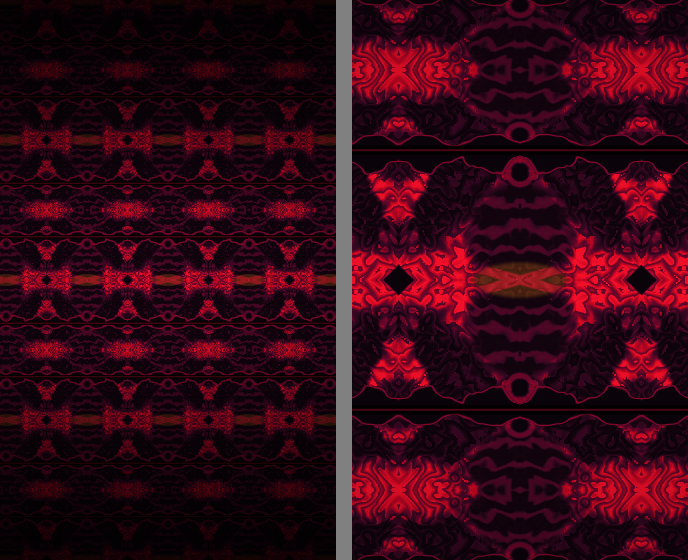
Left, the full canvas; right, a detail of the centre.
A Shadertoy shader for this pattern:

```glsl
// Mirrored crimson mineral ornament in alternating tall and short bands, fading to black above and below.

vec2 hash2(vec2 c) {
    return fract(sin(vec2(dot(c, vec2(127.1, 311.7)), dot(c, vec2(269.5, 183.3)))) * 4375.85);
}

// Cellular noise: distance to the nearest scattered point
float scallops(vec2 p) {
    vec2 cell = floor(p), local = fract(p);
    float nearest = 2.0;
    for (int j = -1; j <= 1; j++)
        for (int i = -1; i <= 1; i++) {
            vec2 o = vec2(i, j);
            nearest = min(nearest, length(o + hash2(cell + o) - local));
        }
    return nearest;
}

// Soft mask of an ellipse
float blob(vec2 p, vec2 centre, vec2 radius, float blur) {
    return 1.0 - smoothstep(1.0 - blur, 1.0 + blur, length((p - centre) / radius));
}

// Black, plum, crimson and scarlet ramp
vec3 ember(float heat) {
    vec3 c = mix(vec3(0.045, 0.012, 0.04), vec3(0.21, 0.03, 0.13), smoothstep(0.0, 0.32, heat));
    c = mix(c, vec3(0.42, 0.025, 0.16), smoothstep(0.28, 0.55, heat));
    c = mix(c, vec3(0.76, 0.02, 0.13), smoothstep(0.5, 0.76, heat));
    return mix(c, vec3(0.95, 0.06, 0.16), smoothstep(0.75, 1.05, heat));
}

void mainImage(out vec4 fragColor, in vec2 fragCoord) {
    vec2 p = (fragCoord - 0.5 * iResolution.xy) / iResolution.y;
    float pixel = 1.0 / iResolution.y;

    // Mirror-folded tile: a runs across, b runs from band centre to band edge
    float a = 2.0 * abs(fract(p.x / 0.1445 + 0.5) - 0.5);
    float row = 0.25 * abs(fract(p.y * 4.0 + 0.5) - 0.5);
    bool tall = row < 0.0772;
    float halfHeight = tall ? 0.0749 : 0.0456;
    float b = (tall ? row : 0.125 - row) / halfHeight;
    float seed = tall ? 3.0 : 11.0;

    // Rippled, scalloped strata
    vec2 q = vec2(a, b * (tall ? 1.0 : 0.64));
    q += 0.05 * sin(q.yx * 9.0 + seed) + 0.02 * sin(q.yx * 23.0 + seed);
    float grain = scallops(q * vec2(3.4, 4.2) + seed) + 0.45 * scallops(q * 9.0 + seed);
    float strata = grain * 3.2;
    float blur = clamp(1.5 * fwidth(strata), 0.03, 0.6);
    float ridge = fract(strata);
    ridge *= 1.0 - smoothstep(1.0 - blur, 1.0, ridge);

    // Glowing zones with ragged borders
    float ragged = grain - 0.6;
    vec2 m = vec2(a, b) + 0.16 * ragged * vec2(1.0, -0.8);
    float heartStart = tall ? 0.42 : 0.6;
    float heartWidth = 0.06 + 0.5 * (m.y - heartStart);
    float heart = smoothstep(-0.04, 0.04, heartWidth - (1.0 - m.x))
                * smoothstep(heartStart - 0.04, heartStart + 0.08, m.y)
                * (1.0 - 0.85 * blob(vec2(a, b), vec2(1.0, 0.98), vec2(0.2, 0.22), 0.3));
    float core = tall
        ? max(blob(m, vec2(0.5, 0.0), vec2(0.2, 0.36), 0.5), blob(m, vec2(0.8, 0.0), vec2(0.38, 0.24), 0.5))
        : blob(m, vec2(0.95, 0.0), vec2(0.58, 0.32), 0.5);
    float arms = 1.0 - smoothstep(0.03, 0.11, abs(m.y - 0.1 - 1.3 * abs(m.x - 0.68)));
    float glow = max(max(heart, core), 0.45 * arms);
    float heat = glow * (0.44 + 0.6 * ridge) + 0.36 * ridge * ridge + 0.04;

    // Dark lens crossed by plum ripples
    float lens = blob(m, vec2(0.0, tall ? 0.43 : 0.28), vec2(0.42, tall ? 0.33 : 0.52), 0.15);
    float ripple = sin(b * (tall ? 34.0 : 24.0) + 3.0 * a * a + 5.0 * ragged);
    heat = mix(heat, 0.08 + 0.36 * smoothstep(0.1, 0.95, ripple), 0.88 * lens);

    // Small dark diamonds and studs
    float diamond = (1.0 - a) + b * 1.1;
    float edge = 2.0 * pixel / halfHeight;
    if (tall) heat *= smoothstep(0.13 - edge, 0.13 + edge, diamond);
    float stud = length(vec2(a, (b - 0.86) * (tall ? 1.0 : 0.7)));
    heat = mix(heat, 0.62, 0.8 * (1.0 - smoothstep(0.015, 0.015 + edge, abs(stud - 0.1))));
    heat *= smoothstep(0.07 - edge, 0.07 + edge, stud);

    // Wavy outer rim with a fine red outline
    float rim = 0.91 + 0.06 * sin(11.0 * a + 2.2) + 0.08 * ragged - b;
    heat *= smoothstep(-edge, edge, rim);
    heat = max(heat, 0.62 * (1.0 - smoothstep(0.0, edge, abs(rim))));
    vec3 color = ember(heat);

    // Olive bow tie with a rosy cross
    if (tall) {
        float bow = blob(vec2(a, b), vec2(0.0), vec2(0.38, 0.14), 0.15);
        float crossing = 1.0 - smoothstep(0.03, 0.03 + edge, abs(b - 0.26 * a));
        vec3 bowColor = mix(vec3(0.36, 0.17, 0.08), vec3(0.74, 0.13, 0.15), crossing);
        color = mix(color, bowColor * (0.75 + 0.35 * ridge), 0.9 * bow);
    }

    // Black seams carrying a hairline
    float seam = abs(row - 0.0772);
    color *= smoothstep(0.0018, 0.0035, seam);
    color += vec3(0.3, 0.02, 0.08) * (1.0 - smoothstep(0.0003, 0.0003 + pixel, seam));

    // Falloff towards the ends and sides
    color *= exp(-8.0 * p.y * p.y - 1.8 * p.x * p.x);
    fragColor = vec4(color, 1.0);
}
```
